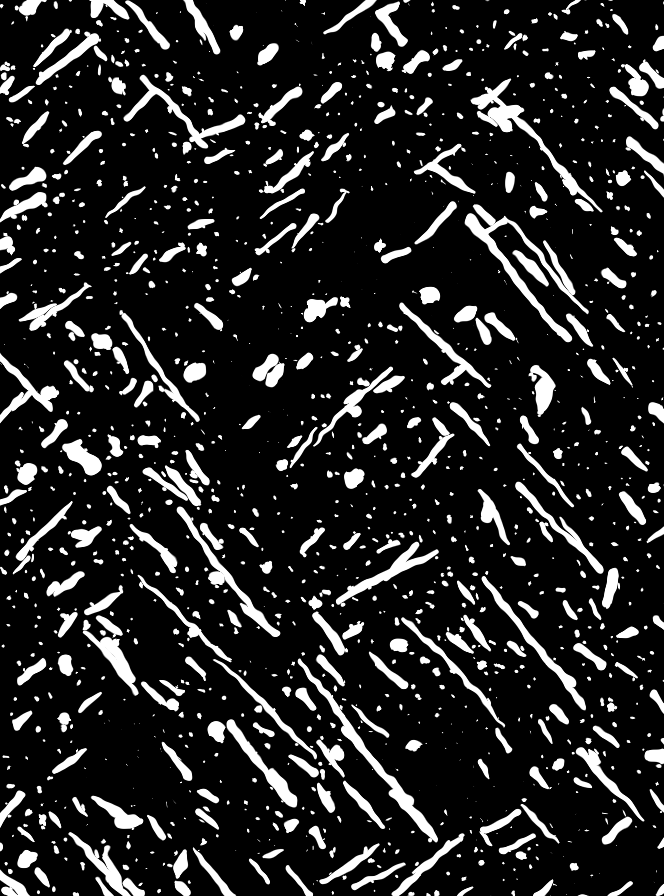
Reproduce this texture procedurally as a Shadertoy shader.

```glsl
// Ragged white dashes, flecks and specks in two crossing directions on black.

struct Layer {
    float angle;      // direction of the dashes, radians
    float turn;       // largest random turn away from it
    vec2 cell;        // one dash at most per cell, in canvas heights
    float chance;     // share of cells that hold a dash
    vec2 halfLength;  // smallest and largest
    vec2 radius;      // smallest and largest
    float seed;
};

const vec3 INK = vec3(0.0);
const vec3 CHALK = vec3(1.0);
const float FALLING = -0.83;
const float RISING = 0.66;
const float RISING_LEVEL = 0.60;   // patch noise above this holds rising dashes
const float PATCH_SCALE = 5.0;
const float PATCH_MIXING = 0.30;   // stray dashes inside foreign patches
const float BEND_SCALE = 14.0;
const float BEND_AMOUNT = 0.012;
const float RAGGED_SCALE = 95.0;
const float RAGGED_AMOUNT = 0.0042;
const float SPECK_SCALE = 7.0;
const float EDGE_PIXELS = 0.65;

const vec2 LONG_CELL = vec2(0.24, 0.05);
const vec2 LONG_HALF = vec2(0.045, 0.11);
const vec2 LONG_RADIUS = vec2(0.0030, 0.0048);
const vec2 SHORT_CELL = vec2(0.075, 0.032);
const vec2 SHORT_HALF = vec2(0.009, 0.032);
const vec2 SHORT_RADIUS = vec2(0.0026, 0.0052);

const Layer LONG_FALLING = Layer(FALLING, 0.10, LONG_CELL, 0.55, LONG_HALF, LONG_RADIUS, 11.0);
const Layer LONG_RISING = Layer(RISING, 0.14, LONG_CELL, 0.35, LONG_HALF * 0.7, LONG_RADIUS, 23.0);
const Layer SHORT_FALLING = Layer(FALLING, 0.25, SHORT_CELL, 0.62, SHORT_HALF, SHORT_RADIUS, 37.0);
const Layer SHORT_RISING = Layer(RISING, 0.30, SHORT_CELL, 0.62, SHORT_HALF, SHORT_RADIUS, 51.0);
const Layer FLECKS = Layer(0.3, 1.6, vec2(0.06), 0.30, vec2(0.002, 0.013), vec2(0.0045, 0.0085), 67.0);
const Layer SPECKS = Layer(FALLING, 0.8, vec2(0.017), 0.62, vec2(0.0, 0.003), vec2(0.0011, 0.0026), 83.0);

vec3 hash3(vec2 p) {
    vec3 h = fract(p.xyx * vec3(0.1031, 0.1030, 0.0973));
    h += dot(h, h.yxz + 33.33);
    return fract((h.xxy + h.yzz) * h.zyx);
}

float noise(vec2 p) {
    vec2 i = floor(p), f = fract(p);
    f = f * f * (3.0 - 2.0 * f);
    float low = mix(hash3(i).x, hash3(i + vec2(1, 0)).x, f.x);
    float high = mix(hash3(i + vec2(0, 1)).x, hash3(i + vec2(1, 1)).x, f.x);
    return mix(low, high, f.y);
}

vec2 noise2(vec2 p) {
    return vec2(noise(p), noise(p + vec2(57.3, 131.7))) - 0.5;
}

// Distance to a dash along x that swells towards its ends by different amounts.
float dashDistance(vec2 p, float halfLength, float radius, vec2 swell) {
    float along = clamp(p.x, -halfLength, halfLength);
    float t = along / max(halfLength, 0.0001);
    float ends = mix(swell.x, swell.y, 0.5 + 0.5 * t);
    return length(p - vec2(along, 0.0)) - radius * mix(1.0, ends, t * t);
}

// Nearest dash of a layer; side is +1 for rising patches, -1 for falling, 0 for all.
float layerDistance(vec2 p, Layer layer, float side) {
    float c = cos(layer.angle), s = sin(layer.angle);
    mat2 toGrid = mat2(c, -s, s, c);
    vec2 q = toGrid * p;
    vec2 home = floor(q / layer.cell);
    float nearest = 1.0;
    for (int j = -1; j <= 1; j++)
    for (int i = -1; i <= 1; i++) {
        vec2 id = home + vec2(i, j);
        vec3 place = hash3(id + layer.seed);
        vec3 shape = hash3(id + layer.seed + 211.0);
        vec3 ends = hash3(id + layer.seed + 419.0);
        vec2 centre = (id + 0.5 + 0.85 * (place.xy - 0.5)) * layer.cell;
        float patchLevel = noise(centre * toGrid * PATCH_SCALE + 40.0)
                         + PATCH_MIXING * (ends.z - 0.5) - RISING_LEVEL;
        if (place.z > layer.chance || side * patchLevel < 0.0) continue;
        float turn = layer.turn * (2.0 * shape.x - 1.0);
        float tc = cos(turn), ts = sin(turn);
        vec2 local = mat2(tc, -ts, ts, tc) * (q - centre);
        float halfLength = mix(layer.halfLength.x, layer.halfLength.y, shape.y * shape.y);
        float radius = mix(layer.radius.x, layer.radius.y, shape.z);
        vec2 swell = 0.35 + 1.3 * ends.xy * ends.xy;
        nearest = min(nearest, dashDistance(local, halfLength, radius, swell));
    }
    return nearest;
}

void mainImage(out vec4 fragColor, in vec2 fragCoord) {
    vec2 p = fragCoord / iResolution.y;

    // Bend the dashes gently, then roughen their outlines.
    vec2 warped = p + BEND_AMOUNT * noise2(p * BEND_SCALE)
                + RAGGED_AMOUNT * noise2(p * RAGGED_SCALE);

    float d = layerDistance(warped, LONG_FALLING, -1.0);
    d = min(d, layerDistance(warped, LONG_RISING, 1.0));
    d = min(d, layerDistance(warped, SHORT_FALLING, -1.0));
    d = min(d, layerDistance(warped, SHORT_RISING, 1.0));
    d = min(d, layerDistance(warped, FLECKS, 0.0));

    // Specks gather in loose clouds.
    float thinning = 0.0022 * smoothstep(0.55, 0.25, noise(p * SPECK_SCALE + 9.0));
    d = min(d, layerDistance(warped, SPECKS, 0.0) + thinning);

    float edge = EDGE_PIXELS / iResolution.y;
    fragColor = vec4(mix(CHALK, INK, smoothstep(-edge, edge, d)), 1.0);
}
```
